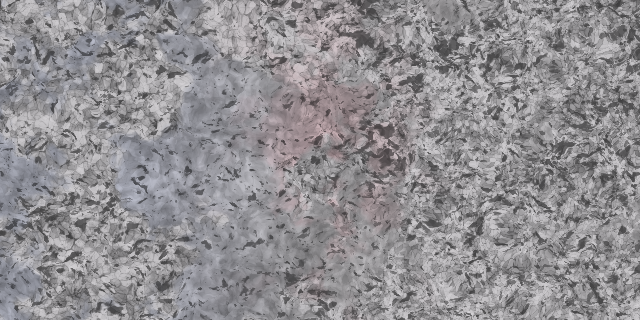
This texture is drawn by a WebGL 1 fragment shader. Its source:

```glsl
precision highp float;
// Grey granite slab: soft cellular grains at two sizes, broken up by smooth
// cloudy patches, dark mica flecks along tilted streaks and faint rosy stains.
// Everything is layered from hashed value noise and a blended Voronoi pattern.
uniform vec2 u_resolution;

float hash(vec2 p) {
  vec3 q = fract(p.xyx * 0.1031);
  q += dot(q, q.yzx + 33.33);
  return fract((q.x + q.y) * q.z);
}

float noise(vec2 p) {
  vec2 cell = floor(p), f = fract(p);
  f = f * f * (3.0 - 2.0 * f);
  float low = mix(hash(cell), hash(cell + vec2(1.0, 0.0)), f.x);
  float high = mix(hash(cell + vec2(0.0, 1.0)), hash(cell + 1.0), f.x);
  return mix(low, high, f.y);
}

float fbm(vec2 p) {
  float sum = 0.0, weight = 0.533;
  for (int i = 0; i < 4; i++) {
    sum += weight * noise(p);
    p = mat2(1.6, 1.2, -1.2, 1.6) * p + 17.3;
    weight *= 0.5;
  }
  return sum;
}

// x: blended random tone of the grain, y: darkness of the seam between grains
vec2 grains(vec2 p) {
  vec2 cell = floor(p);
  float nearest = 9.0, second = 9.0, total = 0.0, tone = 0.0;
  for (int j = -1; j <= 1; j++) {
    for (int i = -1; i <= 1; i++) {
      vec2 id = cell + vec2(float(i), float(j)) + 200.0;
      vec2 seed = id - 200.0 + vec2(hash(id + 7.1), hash(id + 63.7));
      float d = length(p - seed);
      second = min(second, max(nearest, d));
      nearest = min(nearest, d);
      float w = exp(-22.0 * d * d);
      total += w;
      tone += w * hash(id + 131.3);
    }
  }
  return vec2(tone / max(total, 1e-6), 1.0 - smoothstep(0.0, 0.25, second - nearest));
}

// Dark slivers: the low tail of noise stretched along a tilted direction
float flecks(vec2 p, float angle, vec2 frequency, float level) {
  float c = cos(angle), s = sin(angle);
  vec2 along = vec2(c * p.x + s * p.y, c * p.y - s * p.x);
  return 1.0 - smoothstep(level - 0.055, level + 0.045, fbm(along * frequency + 40.0));
}

// Soft round region
float spot(vec2 p, vec2 center, vec2 radius) {
  vec2 d = (p - center) / radius;
  return exp(-dot(d, d));
}

void main() {
  vec2 p = gl_FragCoord.xy / u_resolution.y;
  vec2 warp = vec2(fbm(p * 13.0), fbm(p * 13.0 + 31.0)) - 0.5;
  vec2 q = p + 0.05 * warp;

  // Where the slab is cloudy, and where it turns fine and peppery
  float cloud = fbm(q * 4.2 + 5.0);
  float fine = smoothstep(0.85, 1.45, p.x + 0.5 * (cloud - 0.5));
  float calm = cloud + 0.28 * spot(p, vec2(0.7, 0.47), vec2(0.26, 0.16))
    + 0.12 * spot(p, vec2(0.12, 0.85), vec2(0.4, 0.3)) - 0.09 * fine;
  calm = smoothstep(0.5, 0.64, calm + 0.35 * (fbm(q * 17.0) - 0.5));

  // Crystalline ground
  vec2 coarse = grains(q * 44.0 + 3.0);
  vec2 small = grains(q * 82.0 + 9.0);
  vec2 grain = mix(coarse, small, 0.35 + 0.3 * fine);
  float cluster = fbm(q * 24.0 + 11.0) - 0.5;
  float ground = 0.685 + 0.36 * (grain.x - 0.5) + 0.42 * cluster - 0.16 * grain.y;

  // Cloudy patches, brightest in the pale pool left of the middle
  float haze = 0.575 + 0.3 * (fbm(q * 38.0 + 70.0) - 0.5) + 0.12 * (grain.x - 0.5)
    + 0.22 * (fbm(p * 7.0 + 21.0) - 0.5)
    + 0.08 * spot(p, vec2(0.68, 0.47), vec2(0.2, 0.15));
  float tone = mix(ground, haze, 0.88 * calm);
  tone = min(tone, 0.74 + 0.4 * (tone - 0.74));

  // Mica flecks gather in loose drifts
  float drift = 0.2 * (fbm(p * 6.0 + 50.0) - 0.5) - 0.035 * calm;
  float large = flecks(q, 0.5, vec2(24.0, 42.0), 0.3 + drift);
  float medium = flecks(q, -0.6, vec2(38.0, 62.0), 0.3 + drift);
  float pepper = flecks(q, 0.2, vec2(62.0, 84.0), 0.29 + 0.05 * fine + 0.6 * drift);
  float dark = max(max(large, medium), 0.75 * pepper);
  tone = mix(tone, 0.23 + 0.12 * grain.x, 0.88 * dark);

  // Neutral stone, cool in the clouds and rosy in a band near the middle
  vec3 color = tone * vec3(1.0, 0.99, 1.005);
  float cool = calm * (1.0 - smoothstep(0.3, 1.1, p.x));
  color *= mix(vec3(1.0), vec3(0.955, 0.98, 1.035), cool);
  float rosy = spot(p, vec2(1.02, 0.5), vec2(0.24, 0.42));
  rosy *= smoothstep(0.48, 0.66, fbm(q * 9.0 + 90.0));
  color *= mix(vec3(1.0), vec3(1.03, 0.91, 0.92), rosy);

  gl_FragColor = vec4(color, 1.0);
}
```
